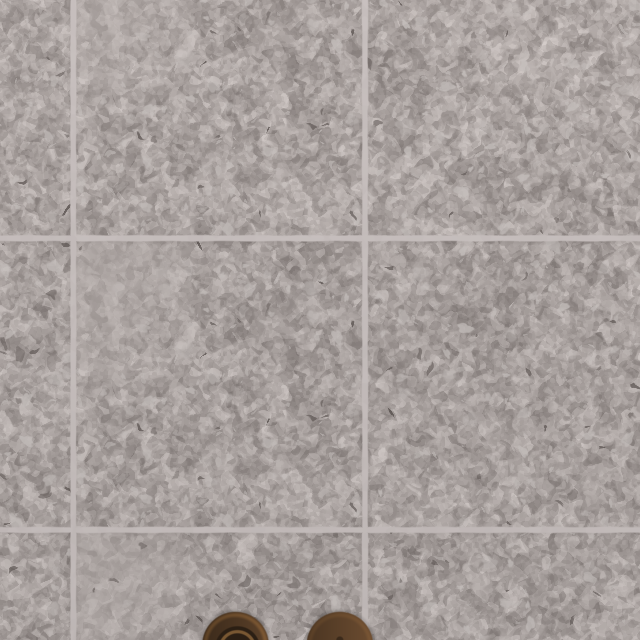
Reproduce this texture procedurally as a three.js fragment shader.

```glsl
varying vec2 vUv;

#define TILE 0.4557
#define GRID_ORIGIN vec2(0.1146, 0.172)
#define GROUT_HALF 0.0046
#define EDGE_SOFT 0.0016
#define STONE vec3(0.655, 0.625, 0.615)
#define PALE_CHIP vec3(0.765, 0.742, 0.732)
#define DARK_SPECK vec3(0.36, 0.33, 0.32)
#define GROUT vec3(0.765, 0.735, 0.73)
#define BRONZE vec3(0.31, 0.22, 0.14)
#define CAP_RADIUS 0.052

vec3 hash3(vec2 p) {
  vec3 q = fract(p.xyx * vec3(0.1031, 0.1030, 0.0973));
  q += dot(q, q.yxz + 33.33);
  return fract((q.xxy + q.yzz) * q.zyx);
}

// Soft cellular noise: each cell holds one tone, centred on zero
float mosaic(vec2 p) {
  vec2 cell = floor(p);
  float tone = 0.0, total = 0.0;
  for (int j = -1; j <= 1; j++)
  for (int i = -1; i <= 1; i++) {
    vec2 c = cell + vec2(float(i), float(j));
    vec3 h = hash3(c);
    vec2 d = p - c - h.xy;
    float w = exp(-22.0 * dot(d, d));
    tone += w * h.z;
    total += w;
  }
  return tone / total - 0.5;
}

// Scattered angular flakes; share is the fraction of cells filled
float flakes(vec2 p, float share, float stretch) {
  vec2 cell = floor(p);
  float cover = 0.0;
  for (int j = -1; j <= 1; j++)
  for (int i = -1; i <= 1; i++) {
    vec2 c = cell + vec2(float(i), float(j));
    vec3 h = hash3(c + 17.0);
    vec3 g = hash3(c + 71.0);
    float a = 6.2832 * g.x;
    vec2 d = mat2(cos(a), -sin(a), sin(a), cos(a)) * (p - c - 0.2 - 0.6 * h.xy);
    d.y *= 1.0 + stretch * g.y;
    float angle = atan(d.y, d.x + 0.0001);
    float r = mix(0.18, 0.44, g.z * g.z);
    r *= 1.0 + 0.14 * sin(3.0 * angle + 9.0 * h.x) + 0.08 * sin(5.0 * angle + 9.0 * h.y);
    float flake = 1.0 - smoothstep(r - 0.1, r + 0.04, length(d));
    cover = max(cover, flake * step(h.z, share) * mix(0.45, 1.0, g.y));
  }
  return cover;
}

vec3 terrazzo(vec2 local, vec2 printId) {
  vec2 p = local * TILE + printId * vec2(7.31, 5.17) + 20.0;
  vec2 warped = p + 0.003 * sin(p.yx * 170.0 + 2.0 * sin(p * 93.0));

  // Broad clouding, with a calmer pale corner at the upper left
  vec3 seed = hash3(printId + 5.0);
  float cloud = sin(local.x * 5.0 + seed.x * 6.0 + sin(local.y * 4.0))
              * sin(local.y * 5.5 + seed.y * 6.0 + sin(local.x * 6.0));
  float calm = 1.0 - smoothstep(0.05, 0.5, length(local - vec2(0.08, 0.88)));
  calm *= step(abs(printId.x), 0.5);
  float contrast = 1.0 - 0.5 * calm;

  float grain = 0.13 * mosaic(warped * 92.0) + 0.11 * mosaic(warped * 46.0 + 31.0)
              + 0.07 * mosaic(p * 170.0 + 11.0);
  vec3 color = STONE + grain * contrast + 0.012 * cloud + 0.03 * calm;

  // Pale aggregate in two sizes, then sparse dark slivers
  float pale = max(0.75 * flakes(warped * 58.0, 0.34, 1.2), flakes(p * 31.0 + 9.0, 0.26, 0.8));
  color = mix(color, PALE_CHIP, pale * 0.8 * contrast);
  float dark = flakes(warped * 42.0 + 43.0, 0.06, 2.5);
  return mix(color, DARK_SPECK, dark * 0.85);
}

// Round metal caps at the lower edge
vec3 addCaps(vec3 color, vec2 uv) {
  for (int i = 0; i < 2; i++) {
    float k = float(i);
    vec2 d = uv - vec2(0.368 + 0.163 * k, -0.008);
    float r = length(d);
    color *= 1.0 - 0.14 * (1.0 - smoothstep(CAP_RADIUS, CAP_RADIUS + 0.008, r));
    vec3 metal = BRONZE * (0.95 + 0.2 * k + 4.0 * d.x);
    metal += vec3(0.13, 0.09, 0.04) * smoothstep(0.006, 0.0, abs(r - 0.047)) * (1.0 - 0.6 * k);

    // Stepped collar on the first cap, a small pin on the second
    float inner = length(d - vec2(0.003, -0.006));
    float collar = (1.0 - smoothstep(0.034, 0.037, inner)) * (1.0 - k);
    metal = mix(metal, BRONZE * 0.55, collar);
    float glint = 1.0 - smoothstep(0.001, 0.004, abs(inner - 0.027));
    metal += vec3(0.30, 0.22, 0.12) * glint * (1.0 - k);
    float pin = 1.0 - smoothstep(0.004, 0.007, length(d - vec2(0.0, 0.008)));
    metal *= 1.0 - 0.35 * pin * k;
    color = mix(color, metal, 1.0 - smoothstep(CAP_RADIUS - EDGE_SOFT, CAP_RADIUS + EDGE_SOFT, r));
  }
  return color;
}

void main() {
  vec2 grid = (vUv - GRID_ORIGIN) / TILE;
  vec2 id = floor(grid);
  vec2 local = fract(grid);

  // The middle column reuses one print in its upper tiles
  vec2 printId = vec2(id.x, id.x * id.y + min(id.y, 0.0) * 3.0);
  vec3 color = terrazzo(local, printId);

  // Faint shade along tile edges, strongest below the horizontal joints
  vec2 edge = min(local, 1.0 - local) * TILE;
  color -= 0.035 * (1.0 - smoothstep(0.004, 0.014, (1.0 - local.y) * TILE));
  color -= 0.02 * (1.0 - smoothstep(0.004, 0.009, edge.x));

  float wobble = 0.0004 * sin(vUv.x * 71.0 + 2.0 * sin(vUv.y * 53.0));
  float joint = 1.0 - smoothstep(GROUT_HALF - EDGE_SOFT, GROUT_HALF + EDGE_SOFT, min(edge.x, edge.y) + wobble);
  color = mix(color, GROUT + 0.015 * mosaic(vUv * 60.0), joint);

  color *= 0.975 + 0.045 * vUv.y;
  gl_FragColor = vec4(addCaps(color, vUv), 1.0);
}
```
